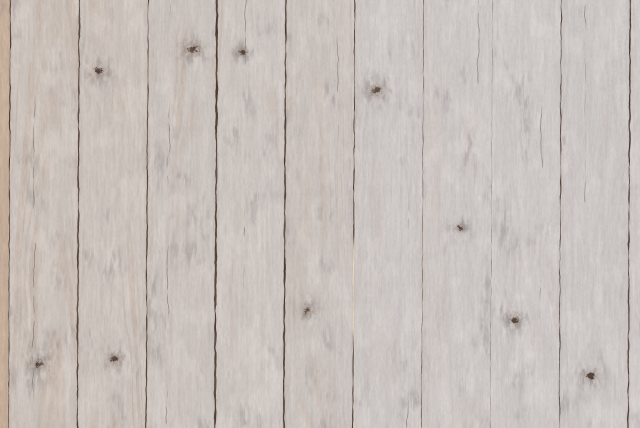
A Shadertoy shader for this texture:

```glsl
// Pale weathered planks standing side by side, with ragged thin seams between.
// Each plank gets hashed tint, arched growth figure, fibres, cracks and knots;
// all lengths are fractions of the canvas width.

#define PITCH 0.1076        // plank spacing
#define FIRST_SEAM 0.013    // leftmost seam at the bottom edge
#define LEAN 0.005          // sideways drift of the seams with height
#define GRAIN 0.055         // contrast of the fibres
#define FIGURE 0.42         // strength of the arched growth figure
#define KNOT_SIZE 0.0068
#define COOL vec3(0.800, 0.778, 0.772)
#define WARM vec3(0.790, 0.755, 0.728)
#define TAN vec3(0.740, 0.660, 0.600)
#define STAIN vec3(0.580, 0.550, 0.550)
#define DARK vec3(0.250, 0.185, 0.155)

// Seam half widths, in thousandths of the canvas width
const float SEAM_WIDTH[10] = float[10](0.8, 1.1, 0.8, 1.5, 1.25, 0.8, 0.5, 0.25, 0.7, 1.05);

float hash(vec2 p) {
    return fract(sin(dot(p, vec2(127.1, 311.7))) * 43758.545);
}

float noise(vec2 p) {
    vec2 i = floor(p), f = fract(p);
    f = f * f * (3.0 - 2.0 * f);
    return mix(mix(hash(i), hash(i + vec2(1, 0)), f.x),
               mix(hash(i + vec2(0, 1)), hash(i + vec2(1, 1)), f.x), f.y);
}

float fbm(vec2 p) {
    float sum = 0.0, amp = 0.5;
    for (int i = 0; i < 4; i++) {
        sum += amp * noise(p);
        p = p * 2.03 + 17.3;
        amp *= 0.5;
    }
    return sum / 0.9375;
}

// Coverage of a line of the given half width, also when thinner than a pixel
float lineCover(float dist, float halfWidth, float px) {
    return clamp((halfWidth - abs(dist)) / px + 0.5, 0.0, 1.0) * min(1.0, 2.0 * halfWidth / px);
}

void mainImage(out vec4 fragColor, in vec2 fragCoord) {
    float px = 1.0 / iResolution.x;
    vec2 p = fragCoord * px;
    float height = iResolution.y * px;

    // Nearest seam, its ragged offset, and the plank we are on
    float across = (p.x - FIRST_SEAM - LEAN * p.y) / PITCH;
    float seam = clamp(floor(across + 0.5), 0.0, 9.0);
    float ragged = (fbm(vec2(p.y * 70.0, seam * 9.1)) - 0.5) * 0.0026;
    float seamDist = (across - seam) * PITCH + ragged;
    float plank = seam + step(0.0, seamDist);
    vec2 local = vec2((across - plank + 0.5) * PITCH, p.y);
    vec2 shift = vec2(plank * 7.3, plank * 3.7);

    // Knots: one per plank, sometimes two; fibres bend around them
    float core = 0.0, halo = 0.0, smudge = 0.0;
    vec2 bent = local;
    for (int i = 0; i < 2; i++) {
        vec2 seed = vec2(plank + 2.0, float(i) * 5.0 + 1.0);
        if (i == 1 && hash(seed) > 0.2) continue;
        vec2 centre = vec2((hash(seed + 0.3) - 0.5) * PITCH * 0.45,
                           height * (0.06 + 0.88 * hash(seed + 0.7)));
        vec2 d = local - centre;
        float size = KNOT_SIZE * (0.7 + 0.5 * hash(seed + 1.9));
        float r = length(d * vec2(0.85, 1.1)) / size + (fbm(p * 260.0) - 0.5) * 1.6;
        float blot = fbm(p * vec2(170.0, 80.0) + seed);
        core = max(core, 1.0 - smoothstep(0.3, 0.9, r));
        halo = max(halo, exp(-r * r * 0.45));
        smudge = max(smudge, exp(-dot(d, d) / (size * size * 9.0)) * smoothstep(0.38, 0.75, blot));
        bent.x -= d.x * 0.55 * exp(-dot(d * d, vec2(2500.0, 900.0)));
    }

    // Plank tint: warm at the left, cool at the right
    float warmth = 1.0 - smoothstep(0.15, 0.8, p.x + (hash(shift) - 0.5) * 0.2);
    vec3 col = mix(COOL, WARM, warmth);
    col += (hash(shift + 4.0) - 0.5) * 0.012;
    col = mix(col, TAN * vec3(1.03, 0.99, 0.93), plank < 0.5 ? 0.75 : 0.0);

    // Arched growth figure
    float u = bent.x / PITCH + (hash(shift + 2.0) - 0.5) * 0.6;
    float slope = hash(shift + 6.0) > 0.5 ? 2.0 : -2.0;
    float ring = u * u * 5.0 + slope * p.y + fbm(vec2(u * 1.5, p.y * 4.0) + shift);
    float figure = smoothstep(0.45, 0.9, noise(vec2(ring * 9.0, plank)));
    float patchy = smoothstep(0.35, 0.7, fbm(vec2(u * 3.0, p.y * 7.0) + shift + 9.0));
    col = mix(col, TAN, figure * patchy * FIGURE * (0.3 + 0.7 * warmth));

    // Long fibres, short pores, fine speckle and bleached patches
    float fibre = fbm(vec2(bent.x * 260.0, p.y * 13.0) + shift);
    float pore = noise(vec2(bent.x * 480.0, p.y * 75.0) + shift);
    float speckle = noise(p * vec2(520.0, 260.0));
    col += GRAIN * ((fibre - 0.5) + 0.55 * (pore - 0.5) + 0.45 * (speckle - 0.5));
    float bleach = smoothstep(0.5, 0.72, fbm(vec2(bent.x * 60.0, p.y * 28.0) + shift));
    col += 0.022 * bleach;

    // Faint grey weathering, broken up by the fibres
    float stain = smoothstep(0.56, 0.85, fbm(p * vec2(30.0, 18.0) + shift));
    float streak = smoothstep(0.35, 0.75, fbm(p * vec2(210.0, 50.0) + shift));
    col = mix(col, STAIN, 0.45 * stain * streak);

    // Fine drying cracks wandering along some planks, in broken strokes
    vec2 seed = vec2(plank + 0.5, 11.0);
    float wander = (fbm(vec2(p.y * 34.0, seed.x * 4.0)) - 0.5) * 0.007;
    float crackX = (hash(seed) - 0.5) * PITCH * 0.8 + wander;
    float open = smoothstep(0.55, 0.8, noise(vec2(p.y * 9.0, hash(seed + 3.0) * 50.0)));
    open *= smoothstep(0.25, 0.6, noise(vec2(p.y * 75.0, plank)));
    col = mix(col, STAIN * 0.65, 0.7 * open * lineCover(local.x - crackX, 0.0006, px));

    // Knot smudge, rim and core
    col = mix(col, STAIN * 0.85, 0.6 * smudge);
    col = mix(col, TAN * 0.75, 0.55 * halo);
    col = mix(col, DARK * (0.8 + 0.8 * pore), 0.8 * core);

    // Seams: soft brown edge, dark broken opening, and a lit stretch in the sixth
    float width = SEAM_WIDTH[int(seam)] * 0.001;
    float opening = width * (0.25 + 1.3 * fbm(vec2(p.y * 55.0, seam * 5.0)));
    col = mix(col, TAN * 0.8, 0.3 * exp(-abs(seamDist) / (width * 1.4)));
    float lit = seam == 5.0 ? smoothstep(0.12, 0.16, p.y) - smoothstep(0.27, 0.31, p.y) : 0.0;
    float rust = noise(vec2(p.y * 45.0, seam * 3.0 + 8.0));
    vec3 gap = mix(mix(DARK, TAN * 0.62, 0.55 * rust), vec3(0.92, 0.85, 0.73), lit);
    col = mix(col, gap, 0.95 * lineCover(seamDist, opening, px));

    fragColor = vec4(clamp(col, 0.0, 1.0), 1.0);
}
```
